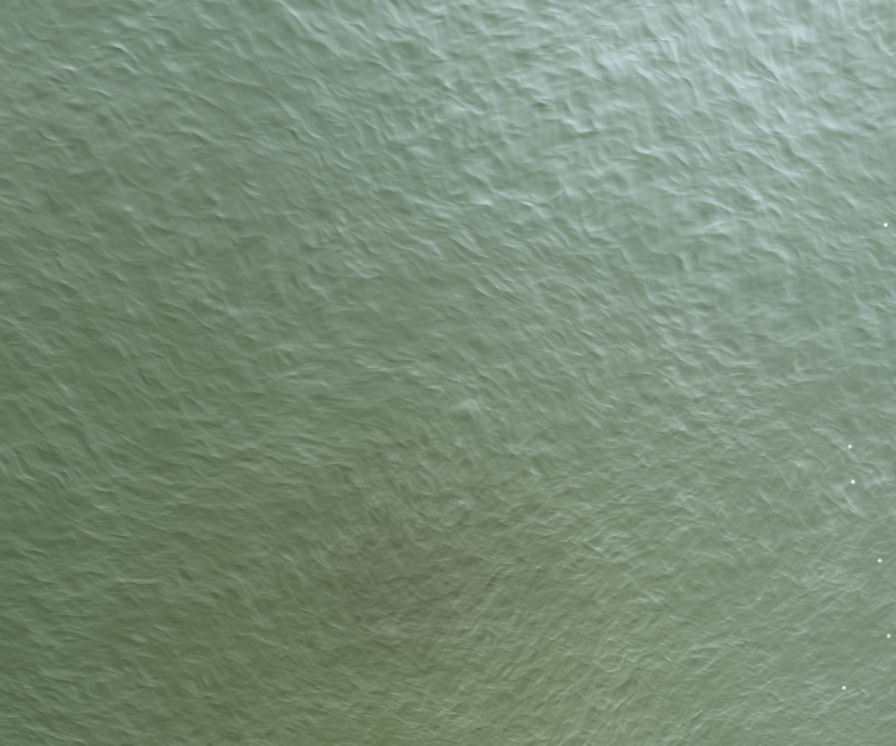
Give the GLSL for this texture, as a Shadertoy shader.

```glsl
// Rippled green sea water seen from above, with glare at the upper right and a murky shoal below.

float hash(vec2 p) {
    p = fract(p * vec2(0.1031, 0.1137));
    p += dot(p, p.yx + 33.33);
    return fract((p.x + p.y) * p.x * 7.31);
}

vec2 rotate(vec2 p, float a) {
    return vec2(cos(a) * p.x + sin(a) * p.y, cos(a) * p.y - sin(a) * p.x);
}

// Layered peaked sines spread around one heading; roughly zero mean, unit spread
float ripples(vec2 p, float heading, float seed) {
    float k = 130.0, amp = 1.0, sum = 0.0, total = 0.0;
    for (int i = 0; i < 24; i++) {
        float id = float(i) + seed;
        float a = heading + 1.5 * (fract(id * 0.618) - 0.5);
        vec2 dir = vec2(cos(a), sin(a));
        float phase = dot(p, dir) * k + 6.28 * fract(id * 0.755);
        float crest = exp(sin(phase) - 1.0);
        p -= dir * crest * cos(phase) * amp * 0.15 / k;
        sum += crest * amp;
        total += amp;
        k *= 1.08;
        amp *= 0.975;
    }
    return (sum / total - 0.466) / 0.063;
}

// Cellular noise of short wavelets, each with a lit face and a shaded face across a crisp crest
float wavelets(vec2 p, float tilt, vec2 density) {
    p = rotate(p, tilt) * density;
    vec2 cell = floor(p);
    float relief = 0.0;
    for (int y = -1; y <= 1; y++)
    for (int x = -1; x <= 1; x++) {
        vec2 c = cell + vec2(x, y);
        vec2 d = p - c - vec2(hash(c + 11.0), hash(c + 57.0));
        d = rotate(d, 1.1 * (hash(c + 31.0) - 0.5));
        d.y += 0.5 * (hash(c + 71.0) - 0.5) * d.x * d.x;
        float strength = hash(c + 93.0);
        float window = smoothstep(1.0, 0.0, length(d / vec2(0.95, 0.6)));
        float face = mix(-0.7, 1.0, smoothstep(-0.12, 0.1, d.y));
        relief += strength * (0.4 + strength) * window * face;
    }
    return relief;
}

void mainImage(out vec4 fragColor, in vec2 fragCoord) {
    vec2 uv = fragCoord / iResolution.xy;
    vec2 p = fragCoord / iResolution.y;

    // Gentle bends keep the crests from running straight
    vec2 q = p + 0.010 * vec2(sin(p.y * 13.0 + 2.0 * sin(p.x * 7.0)),
                              sin(p.x * 11.0 + 2.0 * sin(p.y * 9.0)));
    q += 0.002 * vec2(sin(p.y * 61.0 + 3.0 * sin(p.x * 37.0)), sin(p.x * 53.0 + 3.0 * sin(p.y * 43.0)));
    q *= mix(1.1, 0.85, uv.y);

    // Wind ripples dominate the top and left, cross ripples the lower right
    float cross = smoothstep(0.75, 0.05, uv.y) * smoothstep(0.05, 0.65, uv.x) * 0.75;
    float wave = mix(ripples(q, 1.25, 3.0), ripples(q * 1.1, 2.1, 40.0), cross);
    wave /= length(vec2(cross, 1.0 - cross));
    float chop = wavelets(q, -0.28, vec2(24.0, 50.0)) * (1.0 - 0.7 * cross)
               + wavelets(q + 3.0, -0.42, vec2(38.0, 82.0)) * (1.0 - 0.5 * cross)
               + wavelets(q + 5.0, 0.5, vec2(34.0, 74.0)) * 1.2 * cross
               + wavelets(q + 7.0, -0.2, vec2(58.0, 125.0)) * 0.8;

    // Broad light: dim lower left, paler to the right and top
    vec2 sun = (uv - vec2(0.77, 1.02)) * vec2(3.2, 3.0);
    float glare = exp(-dot(sun, sun));
    float light = 0.0 + 0.48 * smoothstep(0.0, 1.0, uv.x)
                + 0.40 * pow(uv.y, 1.5) * (1.0 - 0.6 * uv.x) + 0.24 * glare;

    // Drifting patches where gusts roughen the surface
    vec2 drift = rotate(q, -0.25);
    float gust = sin(drift.x * 15.0 + 3.0 * sin(drift.y * 11.0)) * sin(drift.y * 27.0 + 2.0 * sin(drift.x * 9.0))
               + 0.8 * sin(drift.x * 33.0 + 2.0 * sin(drift.y * 29.0)) * sin(drift.y * 59.0 + 2.0 * sin(drift.x * 23.0));
    light += 0.05 * gust;

    float contrast = 0.9 + 0.25 * uv.y + 0.2 * cross + 0.3 * glare + 0.2 * gust;
    contrast *= 1.0 - 0.25 * smoothstep(0.75, 1.0, uv.x) * (1.0 - uv.y);
    light += contrast * (0.058 * wave + 0.13 * (chop - 0.1));

    // Deep green through grey green to pale sky reflection
    vec3 color = mix(vec3(0.365, 0.435, 0.335), vec3(0.51, 0.583, 0.51), clamp(light * 2.0, -0.25, 1.0));
    color = mix(color, vec3(0.70, 0.77, 0.745), clamp(light * 2.0 - 1.0, 0.0, 1.25));

    // Cooler sky tint toward the top and right, olive shallows and a brown shoal
    color += vec3(-0.006, 0.0, 0.018) * smoothstep(0.45, 1.2, uv.y + 0.35 * uv.x);
    vec2 shallow = (uv - vec2(0.5, 0.05)) * vec2(3.0, 2.7);
    color += vec3(0.02, 0.014, -0.02) * exp(-dot(shallow, shallow));
    vec2 shoal = (q - vec2(0.59, 0.24)) * vec2(5.5, 8.0);
    color -= vec3(0.03, 0.05, 0.03) * exp(-dot(shoal, shoal));

    // Rare sun sparkles along the right side
    for (int i = 0; i < 6; i++) {
        vec2 spot = vec2(0.92 + 0.08 * hash(vec2(i, 5)), 0.7 * pow(hash(vec2(i, 19)), 2.0));
        vec2 d = (uv - spot) * vec2(iResolution.x / iResolution.y, 1.0);
        color += 0.4 * smoothstep(0.0045, 0.0, length(d));
    }

    fragColor = vec4(clamp(color, 0.0, 1.0), 1.0);
}
```
